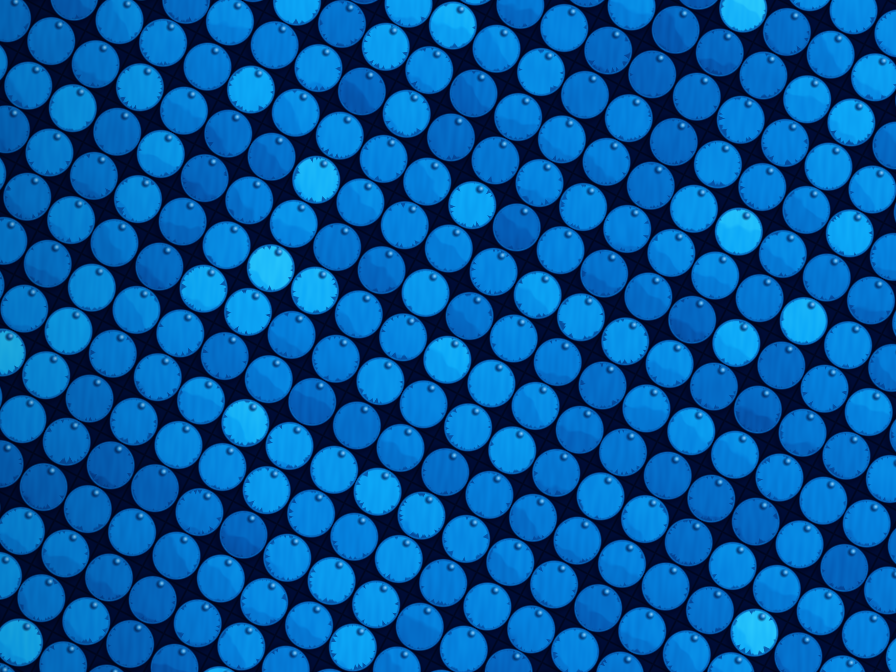
This texture is drawn by a WebGL 2 fragment shader. Its source:

```glsl
#version 300 es
precision highp float;

#define PITCH 0.0741                // cell size, in canvas heights
#define TILT 0.4810                 // grid rotation, radians
#define ORIGIN vec2(0.6337, 0.5642) // centre of one disc
#define RADIUS 0.482                // disc radius, in cells
#define JITTER 0.012                // wobble of disc centres
#define NOTCH 0.17                  // depth of the ragged edge shadows
#define RIM 0.022                   // width of the edge line
#define PIN vec2(0.0, 0.375)        // pin position in the cell
#define PIN_SIZE 0.052

uniform vec2 u_resolution;
out vec4 outColor;

const vec3 GAP     = vec3(0.00, 0.02, 0.13);
const vec3 BACKING = vec3(0.00, 0.06, 0.24);
const vec3 DEEP    = vec3(0.01, 0.17, 0.45);
const vec3 DIM     = vec3(0.02, 0.36, 0.71);
const vec3 BLUE    = vec3(0.02, 0.51, 0.87);
const vec3 BRIGHT  = vec3(0.05, 0.66, 0.97);
const vec3 GLINT   = vec3(0.18, 0.80, 0.99);
const vec3 SPARK   = vec3(0.62, 0.85, 1.00);

vec2 hash2(vec2 p) {
  vec3 q = fract(p.xyx * vec3(0.1031, 0.1030, 0.0973));
  q += dot(q, q.yzx + 33.33);
  return fract((q.xx + q.yz) * q.zy);
}

float gradientAt(vec2 corner, vec2 offset) {
  float a = 6.2832 * hash2(corner).x;
  return dot(vec2(cos(a), sin(a)), offset);
}

// Gradient noise, about -0.7 to 0.7
float noise(vec2 p) {
  vec2 i = floor(p), f = p - i, e = vec2(1, 0);
  vec2 u = f * f * f * (f * (f * 6.0 - 15.0) + 10.0);
  return mix(mix(gradientAt(i, f), gradientAt(i + e, f - e), u.x),
             mix(gradientAt(i + e.yx, f - e.yx), gradientAt(i + 1.0, f - 1.0), u.x), u.y);
}

// Colour ramp: 0 dim, 1 blue, 2 bright, 3 glint
vec3 ramp(float t) {
  vec3 c = mix(DEEP, DIM, clamp(t + 1.0, 0.0, 1.0));
  c = mix(c, BLUE, clamp(t, 0.0, 1.0));
  c = mix(c, BRIGHT, clamp(t - 1.0, 0.0, 1.0));
  return mix(c, GLINT, clamp(t - 2.0, 0.0, 1.0));
}

float inside(float d, float blur) {
  return 1.0 - smoothstep(-blur, blur, d);
}

// Dark backing with faint seams between the cells
vec3 backing(vec2 cell, float blur) {
  vec2 edge = 0.5 - abs(cell);
  float seam = inside(min(edge.x, edge.y) - 0.018, blur);
  float shade = smoothstep(0.47, 0.62, length(cell + vec2(0.02, 0.04)));
  return mix(mix(GAP, BACKING, 0.25 + 0.45 * shade), GAP * 0.6, 0.65 * seam);
}

// Reflecting face: own brightness, a tilted band and brushed streaks
vec3 face(vec2 l, vec2 id, vec2 seed, vec2 seed2, float blur) {
  float tone = 0.2 + 1.15 * seed.x + 1.6 * pow(seed.y, 7.0);
  tone += 0.9 * noise(id * 0.21 + 7.3);
  float a = 1.1 + 1.6 * (seed2.x - 0.5);
  float cut = dot(l, vec2(cos(a), sin(a))) + 0.12 * noise(l * 4.0 + seed * 50.0);
  float band = inside(cut + 0.5 * seed2.y - 0.08, 0.02 + blur);
  tone -= 0.38 * band * step(0.4, seed2.x);
  tone += 0.28 * noise(vec2(l.x * 9.0 + l.y * 4.0, l.y * 2.0) + seed2 * 70.0);
  return ramp(tone + 0.25 * l.y);
}

vec3 disc(vec2 l, vec2 id, float blur) {
  vec2 seed = hash2(id + 61.0), seed2 = hash2(id + 137.0);
  float r = length(l);
  vec2 dir = l / max(r, 0.001);
  vec3 c = face(l, id, seed, seed2, blur);

  // Ragged shadows that bite inward from the edge
  float broad = noise(dir * 2.3 + seed * 40.0);
  float fine = noise(dir * 6.5 + seed2 * 40.0);
  float bite = max(0.0, broad * 0.65 + fine * 0.8 - 0.06 - 0.12 * dir.y);
  float depth = RIM + 0.008 + NOTCH * (0.55 + 0.65 * seed2.y) * min(bite, 0.75);
  float shadow = 1.0 - inside(r - RADIUS + depth, 0.012 + blur);
  c = mix(c, mix(DEEP, DIM, 0.35 + 0.3 * seed.x), 0.82 * shadow);

  // Edge line, lit unevenly around the disc
  float line = inside(abs(r - RADIUS + RIM) - 0.5 * RIM, blur);
  c = mix(c, mix(DIM, BRIGHT, 0.3 + 0.6 * fine), 0.6 * line);

  // Pin with its shadow and highlight
  vec2 k = l - PIN;
  c = mix(c, DEEP * 0.7, 0.8 * inside(length(k + vec2(0.015, 0.03)) - PIN_SIZE * 1.35, 0.02 + blur));
  c = mix(c, BLUE, 0.85 * inside(length(k) - PIN_SIZE, 0.015 + blur));
  return mix(c, SPARK, 0.9 * inside(length(k - 0.008) - PIN_SIZE * 0.5, 0.02 + blur));
}

void main() {
  vec2 p = gl_FragCoord.xy / u_resolution.y - ORIGIN;
  float c = cos(TILT), s = sin(TILT);
  vec2 q = vec2(c * p.x - s * p.y, s * p.x + c * p.y) / PITCH;
  float blur = 0.9 / (u_resolution.y * PITCH);

  vec2 id = floor(q + 0.5), cell = q - id;
  vec2 l = cell - JITTER * (2.0 * hash2(id + 211.0) - 1.0);
  vec3 color = mix(backing(cell, blur), disc(l, id, blur), inside(length(l) - RADIUS, blur));

  // Light falls off gently to the left
  color *= mix(0.88, 1.0, smoothstep(-0.65, -0.2, p.x));
  outColor = vec4(color, 1.0);
}
```
